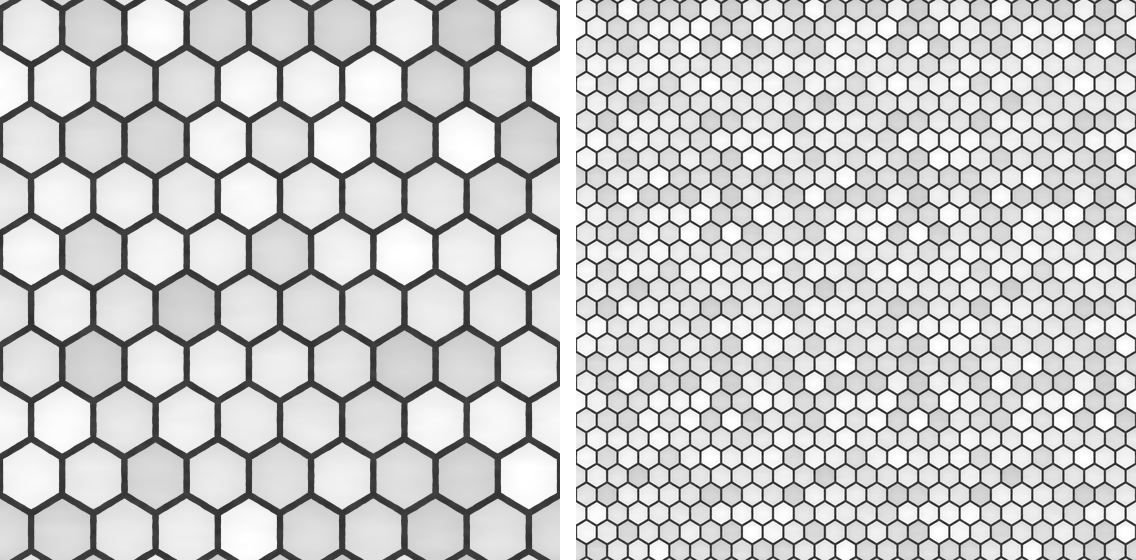
Left: one tile. Right: repeated 3 by 3.
A WebGL 1 fragment shader for this pattern:

```glsl
precision highp float;

uniform vec2 u_resolution;

#define COLUMNS 9.0
#define ROWS 10.0            // even, so the staggered rows wrap
#define GROUT_HALF 0.051     // in tile widths
#define EDGE_WOBBLE 0.007
#define GROUT_TONE 0.228
#define GROUT_MOTTLE 0.055
#define TILE_DARK 0.80
#define TILE_LIGHT 0.975
#define CENTER_GLOW 0.055
#define TOP_SHADE 0.035
#define CLOUDING 0.022

const vec2 GRID = vec2(COLUMNS, ROWS);
const vec2 HEX_NORMAL = vec2(0.5, 0.866025);

float hash(vec2 p) {
  vec3 q = fract(p.xyx * 0.1031);
  q += dot(q, q.yzx + 33.33);
  return fract((q.x + q.y) * q.z);
}

// Value noise that wraps after the given whole number of cells
float wrapNoise(vec2 uv, vec2 cells) {
  vec2 p = uv * cells;
  vec2 i = floor(p);
  vec2 f = p - i;
  f = f * f * (3.0 - 2.0 * f);
  vec2 lo = mod(i, cells);
  vec2 hi = mod(i + 1.0, cells);
  float bottom = mix(hash(lo), hash(vec2(hi.x, lo.y)), f.x);
  float top = mix(hash(vec2(lo.x, hi.y)), hash(hi), f.x);
  return mix(bottom, top, f.y);
}

float cloud(vec2 uv, vec2 cells) {
  float sum = 0.0;
  float weight = 0.5;
  for (int octave = 0; octave < 3; octave++) {
    sum += weight * (wrapNoise(uv, cells) - 0.5);
    cells *= 2.0;
    weight *= 0.5;
  }
  return sum * 2.0;
}

// Nearest centre among the even and odd rows, in grid units
vec2 nearestCenter(vec2 g) {
  vec2 even = vec2(floor(g.x + 0.5), 2.0 * floor(g.y * 0.5 + 0.25) + 0.5);
  vec2 odd = vec2(floor(g.x) + 0.5, 2.0 * floor(g.y * 0.5 - 0.25) + 1.5);
  vec2 toEven = (g - even) * vec2(1.0, HEX_NORMAL.y);
  vec2 toOdd = (g - odd) * vec2(1.0, HEX_NORMAL.y);
  return dot(toEven, toEven) < dot(toOdd, toOdd) ? even : odd;
}

// Distance to the border of a pointy-top hexagon of width one
float hexBorder(vec2 p) {
  p = abs(p);
  return 0.5 - max(p.x, dot(p, HEX_NORMAL));
}

void main() {
  vec2 uv = gl_FragCoord.xy / u_resolution;
  vec2 g = uv * GRID;
  vec2 center = nearestCenter(g);
  vec2 local = (g - center) * vec2(1.0, HEX_NORMAL.y);
  vec2 id = floor(mod(center + 0.25, GRID));

  // Tile face: own tone, soft glow, darker top, faint clouds
  float pick = hash(id + 17.0);
  float tile = mix(TILE_DARK, TILE_LIGHT, pick);
  tile += CENTER_GLOW * (0.5 - 3.2 * dot(local, local));
  tile -= TOP_SHADE * local.y;
  tile += CLOUDING * cloud(uv, vec2(14.0, 36.0));

  // Mottled grout
  float grout = GROUT_TONE + GROUT_MOTTLE * cloud(uv, vec2(54.0, 60.0));

  // Slightly uneven tile edge
  float wobble = EDGE_WOBBLE * cloud(uv, vec2(90.0, 100.0));
  float edge = hexBorder(local) - GROUT_HALF + wobble;
  float pixel = COLUMNS / min(u_resolution.x, u_resolution.y);
  float face = smoothstep(-0.65 * pixel, 0.65 * pixel, edge);

  gl_FragColor = vec4(vec3(clamp(mix(grout, tile, face), 0.0, 1.0)), 1.0);
}
```
